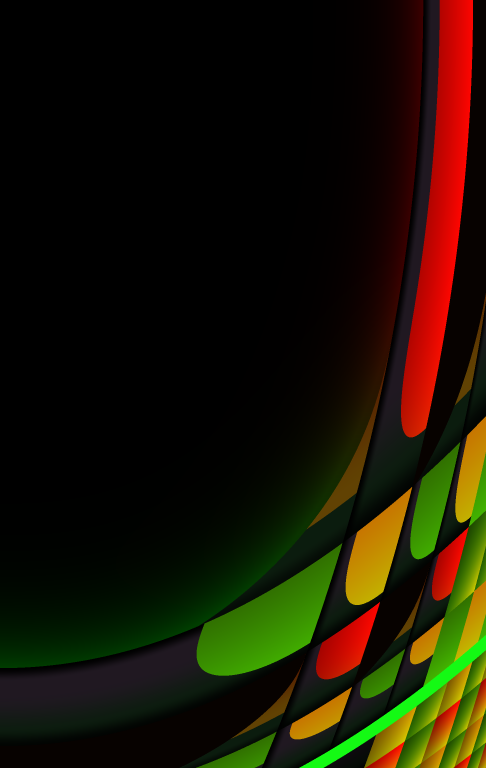
A Shadertoy shader for this background:

```glsl
// Layout, in canvas heights measured from the top left
const float ASPECT = 0.635;
const vec2 GRID_START = vec2(0.553, 0.870);   // first column edge, first row edge
const vec2 CELL_SIZE = vec2(0.0789, 0.119);
const vec2 CELL_SHRINK = vec2(0.212, 0.172);  // cells narrow away from the start
const vec2 BEND = vec2(0.211, 0.814);
const vec2 BEND_LOSS = vec2(0.206, 0.519);    // later edges are straighter
const float OUTER_STRETCH = 1.35;             // reach of cells before the start
const float DOME_POWER = 2.45;
const float CORNER_POWER = 2.5;
const float LINE_WIDTH = 0.33;
const int SAMPLES = 3;

// Palette
const vec3 RED = vec3(0.95, 0.02, 0.0);
const vec3 EMBER = vec3(0.72, 0.27, 0.0);
const vec3 ORANGE = vec3(0.78, 0.46, 0.0);
const vec3 YELLOW = vec3(0.76, 0.72, 0.0);
const vec3 GREEN = vec3(0.19, 0.44, 0.0);
const vec3 LEAF = vec3(0.26, 0.70, 0.0);
const vec3 RUST = vec3(0.32, 0.08, 0.0);
const vec3 BRONZE = vec3(0.38, 0.26, 0.01);
const vec3 NEON = vec3(0.08, 0.98, 0.08);
const vec3 PLUM = vec3(0.125, 0.095, 0.13);
const vec3 MOSS = vec3(0.045, 0.11, 0.055);

// Curved grid coordinates: whole numbers lie on the ribbon edges
vec2 gridCoord(vec2 p) {
    vec2 across = p.yx * p.yx;
    vec2 s = (p - GRID_START + BEND * across) / (1.0 + BEND_LOSS * across);
    return s / (CELL_SIZE - CELL_SHRINK * s);
}

// Light gathered inside the rim of the large dark dome
vec3 domeGlow(vec2 p) {
    vec2 q = pow(max(p / GRID_START, 0.0), vec2(DOME_POWER));
    float radius = pow(q.x + q.y, 1.0 / DOME_POWER);
    vec3 tint = mix(vec3(0.24, 0.0, 0.0), vec3(0.0, 0.24, 0.0),
                    smoothstep(0.35, 0.95, p.y / GRID_START.y));
    return tint * pow(min(radius, 1.0), 16.0);
}

// Dark ribbon surface behind the coloured panels
vec3 ribbon(vec2 f, bool outerColumn) {
    vec3 color = mix(PLUM, MOSS, smoothstep(0.3, 0.85, f.y));
    color *= smoothstep(0.0, 0.15, outerColumn ? f.y : f.x);
    return color * (1.0 - 0.85 * smoothstep(0.75, 1.0, f.y));
}

// Panel with a rounded lower left corner
bool insidePanel(vec2 f, vec2 cell) {
    float wall = cell.x < 0.0 ? 0.1 : cell.y < 0.0 ? 0.29 : 0.18;
    float depth = 0.9 - 0.2 * abs(cell.y);
    vec2 q = max(vec2((1.0 - f.x) / (1.0 - wall), f.y / depth), 0.0);
    q = pow(q, vec2(CORNER_POWER));
    return q.x + q.y < 1.0;
}

vec3 panelColor(vec2 f, bool oddColumn, bool oddRow) {
    float fall = clamp(f.y, 0.0, 1.0);
    if (oddRow) return mix(RED, EMBER, fall * fall) * mix(0.6, 1.05, f.x);
    if (oddColumn) return mix(GREEN, LEAF, fall);
    return mix(ORANGE, YELLOW, fall);
}

// Full tiles crowded into the lower right
vec3 tileColor(vec2 f, bool oddColumn, bool oddRow) {
    vec3 top = oddColumn ? GREEN : oddRow ? ORANGE : RED;
    vec3 bottom = oddColumn ? mix(LEAF, YELLOW, f.x) : YELLOW;
    return mix(top, bottom, f.y) * mix(0.6, 1.1, f.x);
}

vec3 scene(vec2 p) {
    vec2 g = gridCoord(p);
    vec2 cell = max(floor(g), -1.0);
    vec2 f = g - cell;
    if (cell.x < 0.0) f.x = 1.0 + g.x / OUTER_STRETCH;
    if (cell.y < 0.0) f.y = 1.0 + g.y / OUTER_STRETCH;
    bool oddColumn = mod(cell.x, 2.0) > 0.5;
    bool oddRow = mod(cell.y, 2.0) > 0.5;

    // Neon line and tiles
    if (cell.y == 3.0 && cell.x >= 0.0 && f.y < LINE_WIDTH) return NEON;
    if (cell.y >= 3.0 && cell.x >= 2.0) return tileColor(f, oddColumn, oddRow);
    if (cell.x >= 3.0 && cell.y >= 0.0)
        return oddRow ? tileColor(f, true, true) : panelColor(f, oddColumn, false);
    if (cell.y >= 3.0) return ribbon(f, false) * 0.4;

    // Gaps between ribbons, with a bronze wedge on the right
    if (oddColumn && oddRow) {
        float wedge = 1.0 - 0.93 * pow(max(f.y, 0.0), 2.7);
        if (f.x < wedge)
            return cell.y < 0.0 && cell.x < 0.0 ? domeGlow(p) : RUST * 0.08;
        if (f.y < 0.73) return mix(RUST, BRONZE, smoothstep(0.0, 0.7, f.y));
        return MOSS * (1.0 - 0.6 * smoothstep(0.85, 1.0, f.y));
    }

    bool hasPanel = cell.y >= 0.0 || cell.x == 0.0;
    if (hasPanel && insidePanel(f, cell)) return panelColor(f, oddColumn, oddRow);
    return ribbon(f, cell.x < 0.0);
}

void mainImage(out vec4 fragColor, in vec2 fragCoord) {
    // Average a small grid of samples for smooth edges
    vec3 color = vec3(0.0);
    for (int i = 0; i < SAMPLES * SAMPLES; i++) {
        vec2 offset = (vec2(i % SAMPLES, i / SAMPLES) + 0.5) / float(SAMPLES) - 0.5;
        vec2 uv = (fragCoord + offset) / iResolution.xy;
        color += scene(vec2(uv.x * ASPECT, 1.0 - uv.y));
    }
    fragColor = vec4(color / float(SAMPLES * SAMPLES), 1.0);
}
```
